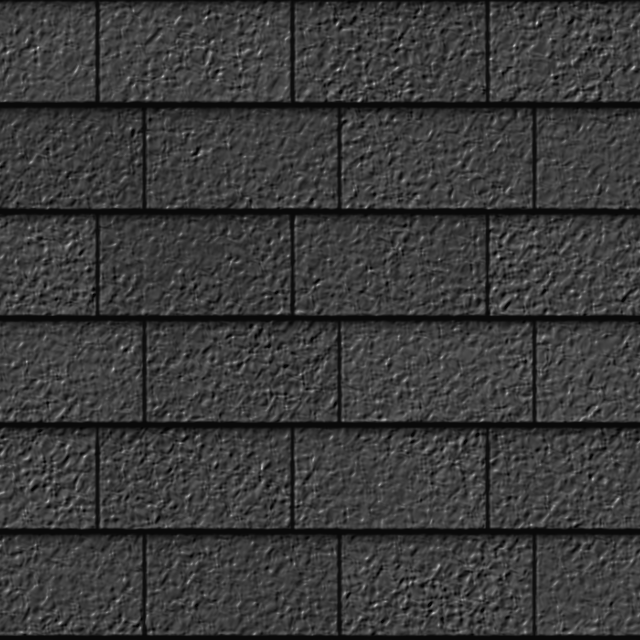
A Shadertoy shader for this texture:

```glsl
// Dark grey slate shingles in staggered courses, with an embossed grain and shadowed joints.

// Integer hash of a lattice point, 0 to 1
float hash(vec2 cell) {
    uvec2 k = uvec2(ivec2(cell)) * uvec2(1597334673u, 3812015801u);
    uint n = (k.x ^ k.y) * 1597334673u;
    n = (n ^ (n >> 15)) * 2246822519u;
    n ^= n >> 13;
    return float(n >> 8) / 16777216.0;
}

// Smooth value noise, 0 to 1
float noise(vec2 p) {
    vec2 i = floor(p), f = fract(p);
    f = f * f * (3.0 - 2.0 * f);
    return mix(mix(hash(i), hash(i + vec2(1, 0)), f.x),
               mix(hash(i + vec2(0, 1)), hash(i + vec2(1, 1)), f.x), f.y);
}

// Height of the rough surface: two octaves, warped and turned to hide the lattice
float grainHeight(vec2 p) {
    p += 0.006 * vec2(noise(p * 60.0), noise(p * 60.0 + 17.0));
    p = mat2(0.8, 0.6, -0.6, 0.8) * p;
    return 0.68 * noise(p * 122.0) + 0.32 * noise(p.yx * 215.0 + 31.0);
}

void mainImage(out vec4 fragColor, in vec2 fragCoord) {
    vec2 uv = fragCoord / iResolution.xy;
    float soft = max(0.0024, 1.0 / iResolution.y);

    // Six courses; every other one is shifted by about a quarter shingle
    float courseY = (uv.y - 0.0030) * 6.0;
    float course = floor(courseY);
    float shift = mod(course, 2.0) < 0.5 ? 0.2255 : 0.1523;
    float tileX = (uv.x - shift) / 0.3047;
    vec2 tile = vec2(floor(tileX), course);

    // Distances from the shingle's edges
    float below = fract(courseY) / 6.0;
    float above = (1.0 - fract(courseY)) / 6.0;
    float left = fract(tileX) * 0.3047;
    float side = min(left, 0.3047 - left);

    // Relief lit from the upper left, its strength varying in patches
    float relief = grainHeight(uv + vec2(0.0026, -0.0026)) - grainHeight(uv);
    float strength = mix(0.32, 0.62, noise(uv * 13.0 + 7.0)) * mix(0.85, 1.1, hash(tile + 40.0));
    float shade = 0.246 + 0.035 * (hash(tile + 9.0) - 0.5) + 0.02 * (noise(uv * 9.0) - 0.5);
    shade += relief * strength + 0.8 * pow(max(relief - 0.2, 0.0), 1.5);

    // Lit left and lower rims, and the shadow cast by the course above
    shade += 0.06 * exp(-pow((left - 0.0060) / 0.0018, 2.0));
    shade += 0.03 * exp(-pow((below - 0.0085) / 0.0025, 2.0));
    shade *= 1.0 - 0.65 * exp(-max(above - 0.0045, 0.0) / 0.008);

    // Dark joints with slightly ragged edges
    float ragged = 0.0018 * (noise(uv * 110.0 + 60.0) - 0.5);
    float lap = smoothstep(0.0046 - soft, 0.0046 + soft, min(below, above) + ragged);
    float joint = smoothstep(0.0030 - soft, 0.0030 + soft, side + ragged);
    shade = mix(0.035, shade, lap * mix(0.08, 1.0, joint));

    fragColor = vec4(vec3(clamp(shade, 0.02, 0.75)), 1.0);
}
```
